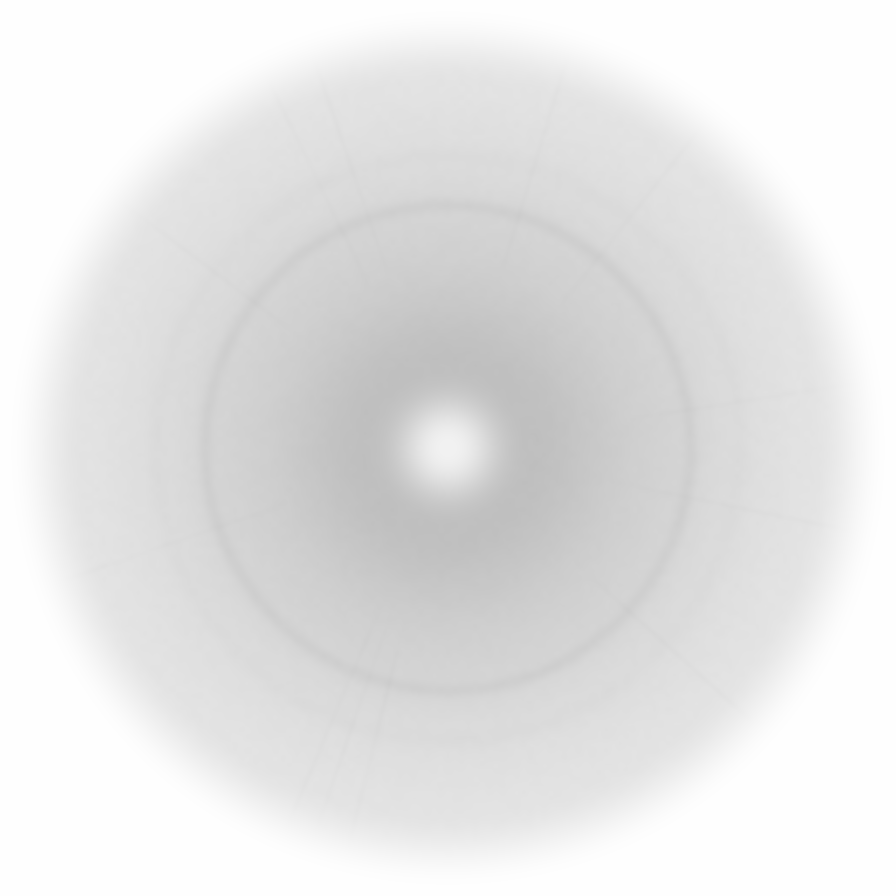
Reproduce this background procedurally as a Shadertoy shader.

```glsl
#define CORE_RADIUS 0.052
#define CORE_GLOW 0.205
#define RING_RADIUS 0.271
#define RING_WIDTH 0.008
#define RING_DEPTH 0.026
#define OUTER_RING_RADIUS 0.327
#define OUTER_RING_DEPTH 0.009
#define RAY_WIDTH 0.0032
#define RAY_DEPTH 0.011
#define GRAIN 0.007

const int RAY_COUNT = 12;
const float rayDegrees[RAY_COUNT] = float[](
    9.0, 51.7, 73.0, 109.0, 116.0, 143.0,
    199.0, 247.0, 251.0, 256.0, 318.0, 348.4);

float hash(vec2 p) {
    return fract(sin(dot(p, vec2(127.1, 311.7))) * 43758.5);
}

float valueNoise(vec2 p) {
    vec2 cell = floor(p);
    vec2 f = fract(p);
    f = f * f * (3.0 - 2.0 * f);
    float low = mix(hash(cell), hash(cell + vec2(1.0, 0.0)), f.x);
    float high = mix(hash(cell + vec2(0.0, 1.0)), hash(cell + 1.0), f.x);
    return mix(low, high, f.y);
}

float bell(float x, float width) {
    return exp(-x * x / (width * width));
}

// Grey disc that lightens outward and dissolves into white
float discShade(float r) {
    float shade = 0.742;
    shade += 0.080 * smoothstep(0.07, 0.25, r);
    shade += 0.050 * smoothstep(0.22, 0.36, r);
    shade += 0.016 * smoothstep(0.34, 0.41, r);
    shade += 0.107 * smoothstep(0.405, 0.492, r);
    return shade;
}

// Thin radial scratches, broken up along their length
float rays(vec2 p, float r) {
    float sum = 0.0;
    for (int i = 0; i < RAY_COUNT; i++) {
        float angle = radians(rayDegrees[i]);
        vec2 dir = vec2(cos(angle), sin(angle));
        float along = dot(p, dir);
        float across = dir.x * p.y - dir.y * p.x;
        float strength = 0.4 + 0.6 * valueNoise(vec2(along * 14.0, float(i) * 7.3));
        sum += bell(across, RAY_WIDTH) * strength * step(0.0, along);
    }
    return sum * smoothstep(0.17, 0.26, r) * (1.0 - smoothstep(0.40, 0.47, r));
}

void mainImage(out vec4 fragColor, in vec2 fragCoord) {
    vec2 p = (fragCoord - 0.5 * iResolution.xy) / min(iResolution.x, iResolution.y);
    float r = length(p);
    float shade = discShade(r);

    // Bright core
    shade += CORE_GLOW * exp(-pow(r / CORE_RADIUS, 2.4));

    // Concentric rings
    shade -= RING_DEPTH * bell(r - RING_RADIUS, RING_WIDTH);
    shade -= OUTER_RING_DEPTH * bell(r - OUTER_RING_RADIUS, 0.010);

    // Scratches and soft grain, fading with the disc
    shade -= RAY_DEPTH * rays(p, r);
    float inside = smoothstep(0.05, 0.10, r) * (1.0 - smoothstep(0.40, 0.47, r));
    shade += GRAIN * inside * (valueNoise(p * 130.0 + 50.0) - 0.5);

    fragColor = vec4(vec3(clamp(shade, 0.0, 1.0)), 1.0);
}
```
